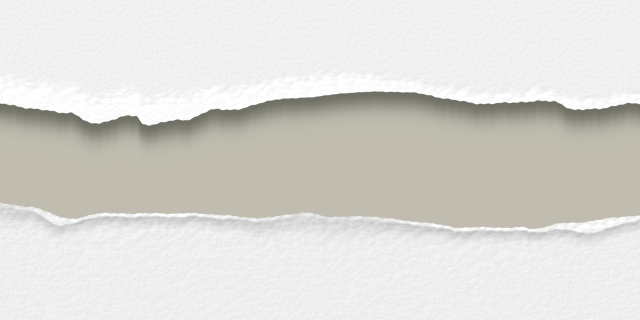
Give the GLSL for this background, as a WebGL 2 fragment shader.

```glsl
#version 300 es
precision highp float;
// Torn white paper: two ragged sheets with a shaded beige strip between them.

uniform vec2 u_resolution;
out vec4 outColor;

const vec3 BEIGE = vec3(0.752, 0.742, 0.690);
const vec3 SHADOW = vec3(0.40, 0.40, 0.36);
const vec3 PAPER = vec3(0.942);
const vec3 FIBRE = vec3(0.992);
const vec3 FOLD_SHADE = vec3(0.72);

vec2 hash2(vec2 p) {
    vec3 q = fract(p.xyx * vec3(0.1031, 0.1030, 0.0973));
    q += dot(q, q.yzx + 33.33);
    return fract((q.xx + q.yz) * q.zy);
}

// Distance to the nearest scattered cell centre.
float cellular(vec2 p) {
    vec2 cell = floor(p);
    float nearest = 2.0;
    for (int j = -1; j <= 1; j++) {
        for (int i = -1; i <= 1; i++) {
            vec2 neighbour = cell + vec2(i, j);
            nearest = min(nearest, distance(p, neighbour + hash2(neighbour)));
        }
    }
    return nearest;
}

// Side-lit bumps made from the slope of the cellular field.
float relief(vec2 p) {
    return cellular(p) - cellular(p + vec2(0.25, -0.35));
}

float ripple(float x, float seed) {
    return 0.5 * sin(x * 97.0 + seed) + 0.3 * sin(x * 223.0 + seed * 2.3)
         + 0.3 * sin(x * 491.0 + seed * 3.7);
}

float ramp(float x, float start, float end, float rise) {
    return rise * smoothstep(start, end, x);
}

float bump(float x, float centre, float width) {
    float t = (x - centre) / width;
    return exp(-t * t);
}

// Height of the upper tear across the canvas.
float upperTear(float x) {
    float y = 0.677 + ramp(x, -0.02, 0.11, -0.029) + ramp(x, 0.11, 0.142, -0.034);
    y += ramp(x, 0.145, 0.203, 0.023) + ramp(x, 0.212, 0.225, -0.026);
    y += ramp(x, 0.23, 0.285, 0.014) + ramp(x, 0.285, 0.34, 0.033);
    y += ramp(x, 0.365, 0.44, 0.033) + ramp(x, 0.44, 0.58, 0.022);
    y += ramp(x, 0.62, 0.76, -0.037) + ramp(x, 0.77, 0.83, 0.007);
    y += ramp(x, 0.865, 0.90, -0.027) + ramp(x, 0.905, 1.0, 0.021);
    float roughness = 0.0035 - 0.0025 * bump(x, 0.54, 0.13);
    return y + roughness * ripple(x, 1.0);
}

// Height of the lower tear across the canvas.
float lowerTear(float x) {
    float y = 0.372 + ramp(x, -0.02, 0.05, -0.020) + ramp(x, 0.05, 0.11, -0.037);
    y += ramp(x, 0.11, 0.155, 0.018) + ramp(x, 0.30, 0.41, -0.014);
    y += ramp(x, 0.41, 0.475, 0.016) + ramp(x, 0.48, 0.51, -0.012);
    y += ramp(x, 0.58, 0.65, -0.016) + ramp(x, 0.65, 0.72, -0.018);
    y += ramp(x, 0.82, 0.83, -0.005) + ramp(x, 0.83, 0.88, 0.018);
    y += ramp(x, 0.88, 1.0, 0.024);
    return y + 0.0022 * ripple(x, 4.0);
}

// Strip darkened by the sheet hanging above it.
vec3 stripColor(float depth) {
    float t = max(depth, 0.0) / 0.052;
    return mix(BEIGE, SHADOW, 0.9 * exp(-t * t));
}

// Bright fibre band above the tear, crumpled along its far border.
vec3 upperSheet(float x, float height, float grain, float crumple) {
    float band = mix(0.092, 0.035, smoothstep(0.2, 0.65, x));
    band += 0.025 * bump(x, 0.52, 0.08) + 0.007 * ripple(x, 2.0);
    float torn = 1.0 - smoothstep(band * 0.55, band * 1.2, height);
    float border = bump(height, band * 0.8, 0.022);
    vec3 color = mix(PAPER, FIBRE, torn) + 0.030 * grain;
    return color + crumple * (0.02 * torn + 0.07 * border);
}

// Curled white lip with a soft shadow beneath it.
vec3 lowerSheet(float x, float depth, float grain, float crumple) {
    float lip = 0.010 + 0.018 * bump(x, 0.085, 0.025) + 0.026 * bump(x, 0.93, 0.05);
    lip += 0.002 * ripple(x, 6.0);
    float ragged = bump(x, 0.51, 0.12) + bump(x, 0.0, 0.06);
    float below = max(depth - lip, 0.0);
    float reach = 0.024 + 0.022 * ragged;
    float shade = exp(-below * below / (reach * reach)) * (0.72 - 0.28 * ragged);
    float covered = smoothstep(lip - 0.004, lip + 0.004, depth);
    vec3 under = mix(PAPER - 0.006, FOLD_SHADE, shade);
    vec3 curl = mix(vec3(0.97), vec3(0.88), clamp(ragged, 0.0, 1.0));
    float fibres = 0.02 + 0.09 * exp(-depth / 0.05);
    return mix(curl, under, covered) + 0.030 * grain + fibres * crumple;
}

void main() {
    vec2 p = gl_FragCoord.xy / u_resolution.y;
    float x = gl_FragCoord.x / u_resolution.x;
    float soft = 0.8 / u_resolution.y;
    float above = p.y - upperTear(x);
    float below = lowerTear(x) - p.y;
    float grain = relief(p * 85.0);
    float crumple = relief(p * vec2(34.0, 48.0) + 0.4 * ripple(p.y, 3.0));

    vec3 color = stripColor(-above);
    color = mix(color, upperSheet(x, above, grain, crumple), smoothstep(-soft, soft, above));
    color = mix(color, lowerSheet(x, below, grain, crumple), smoothstep(-soft, soft, below));
    outColor = vec4(clamp(color, 0.0, 1.0), 1.0);
}
```
